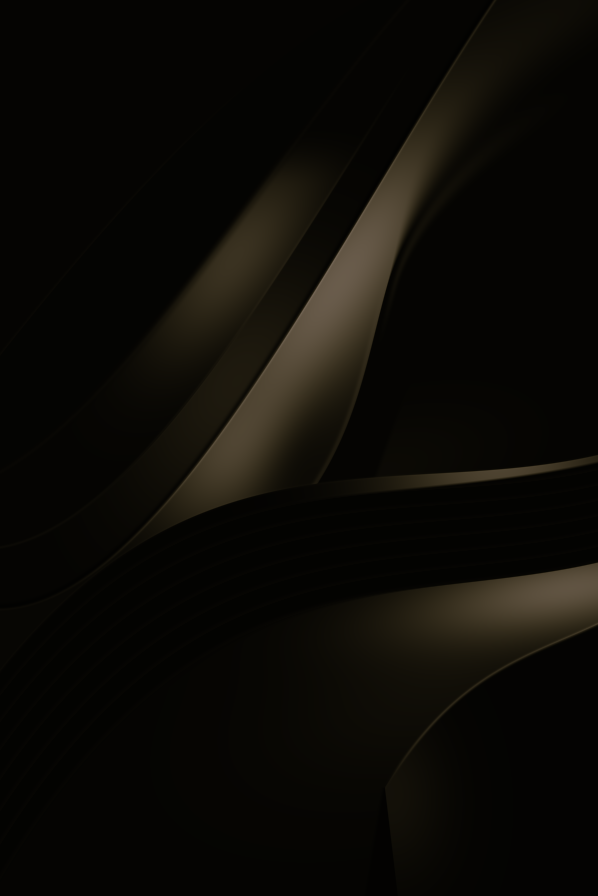
Write a WebGL 2 fragment shader that draws this background.

```glsl
#version 300 es
precision highp float;

uniform vec2 u_resolution;
out vec4 fragColor;

// Cubic through four evenly spaced heights, t from 0 to 3
float cubic(float t, vec4 k) {
    vec4 basis = vec4(-(t - 1.0) * (t - 2.0) * (t - 3.0) / 6.0,
                      t * (t - 2.0) * (t - 3.0) / 2.0,
                      -t * (t - 1.0) * (t - 3.0) / 2.0,
                      t * (t - 1.0) * (t - 2.0) / 6.0);
    return dot(basis, k);
}

// Approximate signed distance to a curve, positive above it
float curveDistance(vec2 p, float start, float end, vec4 heights) {
    float rate = 3.0 / (end - start);
    float t = (p.x - start) * rate;
    float slope = (cubic(t + 0.02, heights) - cubic(t - 0.02, heights)) / 0.04 * rate;
    return (p.y - cubic(t, heights)) / sqrt(1.0 + slope * slope);
}

// Rotated elliptical falloff
float glow(vec2 p, vec2 centre, float angle, vec2 radius) {
    float c = cos(angle), s = sin(angle);
    vec2 q = mat2(c, -s, s, c) * (p - centre) / radius;
    return exp(-dot(q, q));
}

float rim(float d, float width) {
    return exp(-d * d / (width * width));
}

float cover(float d, float softness) {
    return smoothstep(-softness, softness, d);
}

// Warm tint that loses saturation as it brightens
vec3 warmTone(float v) {
    return v * vec3(1.0, 0.84 + 0.08 * v, 0.38 + 0.82 * v);
}

void main() {
    vec2 p = gl_FragCoord.xy / u_resolution.y;
    p.x *= 0.668 * u_resolution.y / u_resolution.x;
    float px = 0.8 / u_resolution.y;

    // Curves of the folds
    float outer = curveDistance(p, 0.0, 0.41, vec4(0.603, 0.766, 0.902, 1.0));
    float second = curveDistance(p, 0.0, 0.456, vec4(0.473, 0.609, 0.805, 1.0));
    float third = curveDistance(p, 0.0, 0.508, vec4(0.388, 0.503, 0.736, 1.0));
    float blade = curveDistance(p, 0.0, 0.553, vec4(0.320, 0.4375, 0.703, 1.0));
    float hollow = curveDistance(p.yx, 0.453, 0.922, vec4(0.350, 0.414, 0.4635, 0.599));
    float ribbonTop = curveDistance(p, 0.0, 0.667, vec4(0.251, 0.426, 0.469, 0.492));
    float ribbonBase = curveDistance(p, 0.0, 0.667, vec4(0.017, 0.263, 0.340, 0.372));
    float arch = curveDistance(p, 0.430, 0.667, vec4(0.121, 0.217, 0.268, 0.303));

    // Dark outer folds
    float light = 0.019 + 0.018 * rim(outer, 0.002) * smoothstep(0.95, 0.75, p.y);
    light = mix(light, 0.017, cover(-outer, px));

    // Lit second fold, shaded at its top
    float fold = 0.019 + 0.21 * glow(p, vec2(0.262, 0.712), 0.92, vec2(0.125, 0.055))
        * smoothstep(0.865, 0.79, p.y);
    light = mix(light, fold, cover(-second, 0.008));
    light += 0.012 * rim(second, 0.002);

    // Dim third fold
    fold = 0.018 + 0.10 * glow(p, vec2(0.265, 0.575), 0.95, vec2(0.15, 0.09));
    light = mix(light, fold, cover(-third, px));
    light += 0.025 * rim(third - 0.001, 0.0015) * smoothstep(0.95, 0.8, p.y);
    light *= 1.0 - 0.6 * rim(blade - 0.003, 0.003);

    // Bright blade
    fold = 0.027
        + 0.31 * glow(p, vec2(0.415, 0.735), 1.02, vec2(0.155, 0.065))
        + 0.21 * glow(p, vec2(0.32, 0.61), 1.0, vec2(0.13, 0.075))
        + 0.20 * glow(p, vec2(0.25, 0.485), 0.75, vec2(0.09, 0.065))
        + 0.03 * glow(p, vec2(0.60, 0.96), 0.7, vec2(0.15, 0.05));
    fold *= 1.0 - 0.55 * glow(p, vec2(0.335, 0.485), 1.1, vec2(0.085, 0.035));
    fold += 0.06 * rim(hollow + 0.002, 0.003) * smoothstep(0.72, 0.55, p.y);
    light = mix(light, fold, cover(-blade, px));
    light += 0.07 * rim(blade, 0.0015) * smoothstep(0.32, 0.45, p.y) + 0.02 * rim(blade, 0.0015);

    // Hollow to the right, with a soft upper shoulder
    float shoulder = smoothstep(0.68, 0.9, p.y);
    fold = 0.018 + 0.025 * glow(p, vec2(0.43, 0.475), 0.3, vec2(0.13, 0.06))
        * cover(p.x - 0.42 - 0.35 * (p.y - 0.469), 0.004);
    fold += 0.05 * rim(hollow - 0.008 - 0.03 * shoulder, 0.003 + 0.015 * shoulder)
        * smoothstep(0.6, 0.72, p.y) * smoothstep(0.92, 0.76, p.y);
    light = mix(light, fold, cover(hollow, mix(px, 0.035, shoulder)) * cover(-blade, px));

    // Layered ribbon with a lit lip and fine ridges
    float across = ribbonTop / (ribbonTop - ribbonBase - 0.0001);
    float ridge = fract(across * 7.0);
    fold = 0.013 + 0.011 * smoothstep(0.7, 0.97, ridge) * smoothstep(1.0, 0.97, ridge);
    float lipWidth = mix(0.017, 0.008, smoothstep(0.38, 0.66, p.x));
    fold += 0.29 * glow(p, vec2(0.56, 0.475), 0.1, vec2(0.125, 0.05))
        * cover(ribbonTop + lipWidth, 0.002);
    light = mix(light, fold, cover(-ribbonTop, px));
    light += 0.012 * rim(ribbonTop, 0.0015);

    // Lit underside
    fold = 0.020
        + 0.34 * glow(p, vec2(0.645, 0.345), 0.17, vec2(0.175, 0.045))
        + 0.045 * glow(p, vec2(0.50, 0.25), 0.4, vec2(0.18, 0.09));
    light = mix(light, fold, cover(-ribbonBase, mix(0.006, px, smoothstep(0.2, 0.5, p.x))));

    // Lower arch, its side wall and shadow slit
    float drop = 0.121 - p.y;
    float wall = p.x - 0.430 - 0.12 * drop;
    float slit = cover(p.x - 0.428 + 0.17 * drop, 0.003) * cover(-wall, px) * cover(drop, px);
    light = mix(light, 0.010, slit);
    fold = 0.016 + 0.06 * glow(p, vec2(0.435, 0.115), 0.1, vec2(0.06, 0.09));
    light = mix(light, fold, cover(-arch, px) * cover(wall, px));
    light += 0.13 * rim(arch, 0.0016) * smoothstep(0.10, 0.2, p.y) * smoothstep(0.42, 0.45, p.x);

    fragColor = vec4(warmTone(light), 1.0);
}
```
